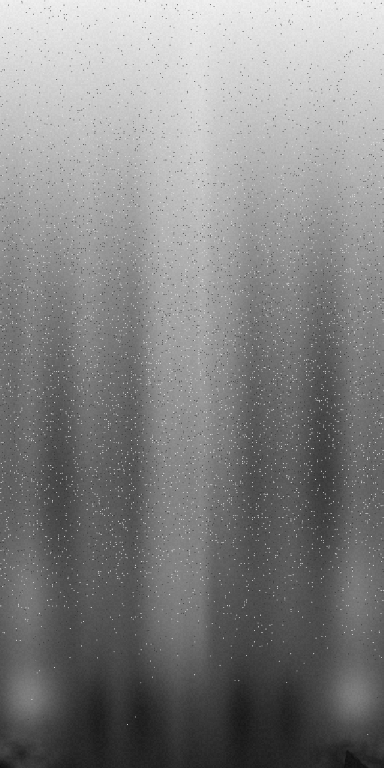
Reproduce this background procedurally as a Shadertoy shader.

```glsl
// Grey curtain of vertical light: a tonal ramp crossed by soft columns,
// two low side glows, smoky lower corners with a small rock, and a
// scatter of fine light and dark specks drawn from a jittered hash grid.

const float ROCK_TONE = 0.08;
const float LIGHT_SPECK = 0.88;
const float DARK_SPECK = 0.18;
const float SPECK_COLUMNS = 200.0;

float hash(vec2 p) {
    vec3 q = fract(vec3(p.xyx) * 0.1031);
    q += dot(q, q.yzx + 33.33);
    return fract((q.x + q.y) * q.z);
}

float noise(vec2 p) {
    vec2 cell = floor(p);
    vec2 f = fract(p);
    f = f * f * (3.0 - 2.0 * f);
    float low = mix(hash(cell), hash(cell + vec2(1, 0)), f.x);
    float high = mix(hash(cell + vec2(0, 1)), hash(cell + vec2(1, 1)), f.x);
    return mix(low, high, f.y);
}

float fbm(vec2 p) {
    float sum = 0.0;
    float weight = 0.5;
    for (int i = 0; i < 4; i++) {
        sum += weight * noise(p);
        p = p * 2.03 + 17.0;
        weight *= 0.5;
    }
    return sum;
}

// Brightness from bottom to top at nine equal steps
float ramp(float y) {
    float tones[9] = float[9](0.15, 0.29, 0.37, 0.38, 0.45, 0.54, 0.67, 0.80, 0.92);
    float t = clamp(y, 0.0, 0.9999) * 8.0;
    int i = int(t);
    return mix(tones[i], tones[i + 1], fract(t));
}

float glow(vec2 uv, vec2 centre, vec2 radius) {
    vec2 d = (uv - centre) / radius;
    return exp(-dot(d, d));
}

// Raised box with separate soft widths for its two ends
float span(float v, float start, float end, float softStart, float softEnd) {
    return smoothstep(start - softStart, start + softStart, v)
         * (1.0 - smoothstep(end - softEnd, end + softEnd, v));
}

float columns(vec2 uv) {
    // Central column: a bright core and a dimmer right half
    float core = span(uv.x, 0.385, 0.54, 0.045, 0.025) * span(uv.y, 0.13, 0.75, 0.07, 0.25);
    float side = span(uv.x, 0.53, 0.62, 0.03, 0.05) * span(uv.y, 0.32, 0.72, 0.12, 0.22);
    float tone = 0.13 * core + 0.10 * side;
    tone += 0.03 * glow(uv, vec2(0.51, 0.84), vec2(0.05, 0.15));

    // Dark flanks
    tone -= 0.11 * glow(uv, vec2(0.15, 0.38), vec2(0.07, 0.25));
    tone -= 0.14 * glow(uv, vec2(0.84, 0.43), vec2(0.07, 0.27));
    tone -= 0.05 * glow(uv, vec2(0.34, 0.43), vec2(0.07, 0.28));
    tone -= 0.07 * glow(uv, vec2(0.67, 0.42), vec2(0.06, 0.30));
    tone -= 0.05 * glow(uv, vec2(0.03, 0.62), vec2(0.06, 0.18));

    // Pale strips between them
    tone += 0.05 * glow(uv, vec2(0.22, 0.52), vec2(0.04, 0.22));
    tone += 0.05 * glow(uv, vec2(0.08, 0.44), vec2(0.04, 0.22));
    tone += 0.06 * glow(uv, vec2(0.92, 0.42), vec2(0.04, 0.25));
    tone += 0.03 * glow(uv, vec2(0.77, 0.45), vec2(0.04, 0.22));

    // Fine streaks
    float streak = noise(vec2(uv.x * 26.0, uv.y * 2.0)) - 0.5;
    return tone + 0.035 * streak * (1.0 - 0.7 * uv.y);
}

float lowerGlows(vec2 uv) {
    float tone = 0.0;
    for (int i = 0; i < 2; i++) {
        float x = i == 0 ? 0.08 : 0.925;
        tone += 0.22 * glow(uv, vec2(x, 0.09), vec2(0.07, 0.04));
        tone += 0.12 * glow(uv, vec2(x, 0.21), vec2(0.075, 0.08));
    }
    // Dark fingers rising from the floor
    for (int i = 0; i < 4; i++) {
        float x = 0.25 + 0.12 * float(i) + (i > 1 ? 0.14 : 0.0);
        tone -= 0.10 * glow(uv, vec2(x, 0.075), vec2(0.045, 0.06));
    }
    return tone;
}

// Coverage of one jittered dot per selected cell, each with its own strength
float specks(vec2 p, float density, float seed, float pixel) {
    vec2 cell = floor(p);
    vec2 centre = 0.3 + 0.4 * vec2(hash(cell + seed), hash(cell + seed + 41.0));
    float d = length(fract(p) - centre);
    float dotMask = 1.0 - smoothstep(0.3 - 0.5 * pixel, 0.3 + 0.5 * pixel, d);
    float strength = mix(0.5, 1.0, hash(cell + seed + 127.0));
    return dotMask * strength * step(hash(cell + seed + 83.0), density);
}

void mainImage(out vec4 fragColor, in vec2 fragCoord) {
    vec2 uv = fragCoord / iResolution.xy;
    float pixel = 1.0 / iResolution.x;
    float tone = ramp(uv.y) + columns(uv) + lowerGlows(uv);

    // Smoke in the lower corners
    float corners = smoothstep(0.27, 0.42, abs(uv.x - 0.5)) * (1.0 - smoothstep(0.02, 0.06, uv.y));
    tone += corners * 0.28 * (fbm(uv * vec2(18.0, 44.0)) - 0.42);

    // Rock at the lower right: steep left face, long right slope
    float ridge = 0.023 - 3.0 * max(0.903 - uv.x, 0.0) - 0.45 * max(uv.x - 0.907, 0.0);
    ridge += 0.004 * (noise(uv * 90.0) - 0.5);
    tone = mix(tone, ROCK_TONE, 1.0 - smoothstep(-pixel, pixel, uv.y - ridge));

    // Grain and specks, thickest through the middle
    vec2 grid = vec2(uv.x, uv.y * iResolution.y / iResolution.x) * SPECK_COLUMNS;
    float spread = span(uv.y, 0.24, 0.78, 0.15, 0.22);
    tone += 0.03 * (hash(floor(grid * 1.28) + 7.0) - 0.5);
    float speckPixel = SPECK_COLUMNS * pixel;
    tone = mix(tone, DARK_SPECK, 0.65 * specks(grid, 0.08 * spread + 0.03 * uv.y, 11.0, speckPixel));
    tone = mix(tone, LIGHT_SPECK, 0.9 * specks(grid, 0.11 * spread, 149.0, speckPixel));

    fragColor = vec4(vec3(clamp(tone, 0.0, 1.0)), 1.0);
}
```
